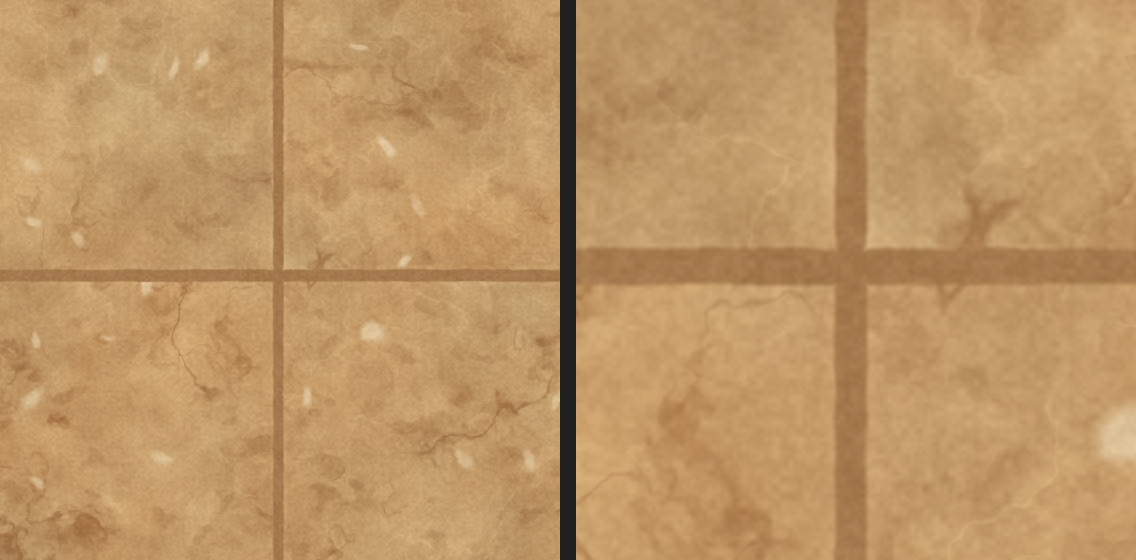
Left: the whole. Right: its middle third, enlarged.
Write a Shadertoy shader that draws this texture.

```glsl
float hash(vec2 p) {
    return fract(sin(dot(p, vec2(127.1, 311.7))) * 43758.545);
}

float noise(vec2 p) {
    vec2 i = floor(p), f = fract(p);
    f = f * f * (3.0 - 2.0 * f);
    return mix(mix(hash(i), hash(i + vec2(1, 0)), f.x),
               mix(hash(i + vec2(0, 1)), hash(i + vec2(1, 1)), f.x), f.y);
}

float fbm(vec2 p) {
    float sum = 0.0, amp = 0.5;
    for (int i = 0; i < 5; i++) {
        sum += amp * noise(p);
        p = mat2(1.6, 1.2, -1.2, 1.6) * p + 7.3;
        amp *= 0.5;
    }
    return sum / 0.97;
}

// Rounded stone fragments: x = shade of the nearest one, y = its coverage
vec2 fragments(vec2 p) {
    vec2 cell = floor(p), result = vec2(0.5, 0.0);
    float nearest = 9.0;
    for (int y = -1; y <= 1; y++)
    for (int x = -1; x <= 1; x++) {
        vec2 c = cell + vec2(x, y);
        vec2 d = p - c - vec2(hash(c), hash(c + 31.0));
        float a = 6.28 * hash(c + 57.0);
        d = mat2(cos(a), sin(a), -sin(a), cos(a)) * d * vec2(0.8, 1.35);
        float dist = length(d);
        if (dist < nearest) {
            nearest = dist;
            float radius = 0.25 + 0.3 * hash(c + 11.0);
            result = vec2(hash(c + 83.0), 1.0 - smoothstep(radius - 0.12, radius + 0.05, dist));
        }
    }
    return result;
}

// Sparse, ragged pale chips
float chips(vec2 p) {
    vec2 cell = floor(p);
    float cover = 0.0;
    for (int y = -1; y <= 1; y++)
    for (int x = -1; x <= 1; x++) {
        vec2 c = cell + vec2(x, y);
        vec2 d = p - c - 0.2 - 0.6 * vec2(hash(c + 5.0), hash(c + 19.0));
        float a = 3.14 * hash(c + 43.0);
        d = mat2(cos(a), sin(a), -sin(a), cos(a)) * d * vec2(0.75, 1.0 + 1.2 * hash(c + 67.0));
        float radius = 0.08 + 0.1 * hash(c + 71.0);
        float chip = 1.0 - smoothstep(0.4 * radius, 1.3 * radius, length(d));
        cover = max(cover, chip * step(0.7, hash(c + 91.0)) * (0.5 + 0.5 * hash(c + 3.0)));
    }
    return cover;
}

// Thin cracks along the middle contour of a noise field
float veins(vec2 p, float width) {
    return 1.0 - smoothstep(0.0, width, abs(fbm(p) - 0.5));
}

void mainImage(out vec4 fragColor, in vec2 fragCoord) {
    vec2 uv = fragCoord / iResolution.xy;
    vec2 joint = vec2(0.497, 0.508);
    vec2 tile = step(joint, uv);
    vec2 p = uv + 13.7 * tile + 5.3 * tile.yx * tile.x;
    vec2 warp = vec2(fbm(p * 14.0), fbm(p * 14.0 + 40.0)) - 0.5;
    vec2 q = p + 0.055 * warp;

    // Cloudy stone with soft fragments
    float tone = 0.76 + 0.8 * (fbm(q * 6.0) - 0.5) + 0.65 * (fbm(q * 19.0 + 9.0) - 0.5);
    vec2 large = fragments(q * 13.0), small = fragments(q * 27.0 + 50.0);
    float patchy = smoothstep(0.4, 0.62, fbm(p * 4.0 + 21.0));
    tone += (large.x - 0.6) * large.y * 0.5 * (0.35 + 0.65 * patchy);
    tone += (small.x - 0.6) * small.y * 0.3 * patchy;

    // Brown smudges and broken veins
    tone -= 0.35 * smoothstep(0.6, 0.75, fbm(q * vec2(17.0, 24.0) + 70.0));
    float broken = smoothstep(0.48, 0.64, fbm(p * 6.0 + 33.0));
    tone -= 0.6 * broken * veins(q * 5.0 + 3.0, 0.026);
    tone -= 0.35 * broken * veins(q * 9.0 + 61.0, 0.03);
    tone += 0.2 * (1.0 - broken) * veins(q * 8.0 + 27.0, 0.022);

    vec3 color = mix(vec3(0.66, 0.48, 0.30), vec3(0.80, 0.65, 0.45), clamp(tone, -0.2, 1.15));
    color += vec3(0.012, -0.004, -0.012) * (fbm(p * 5.0 + 80.0) - 0.5) * 4.0;
    color = mix(color, vec3(0.90, 0.81, 0.66), 0.85 * chips((p + 0.03 * warp) * 9.0));

    // Grout cross with slightly uneven, soft edges
    vec2 gap = abs(uv - joint) - vec2(0.009, 0.0105) + 0.002 * (noise(uv * 60.0) - 0.5);
    float edge = min(gap.x, gap.y);
    vec3 grout = vec3(0.645, 0.475, 0.30) + 0.03 * (fbm(uv * 45.0) - 0.5);
    color += 0.02 * smoothstep(0.012, 0.0, edge);
    color = mix(grout, color, smoothstep(-0.002, 0.0025, edge));

    // Fine printed grain
    color += 0.05 * (noise(uv * 210.0) - 0.5) + 0.03 * (noise(uv * 390.0 + 8.0) - 0.5);
    fragColor = vec4(color, 1.0);
}
```
